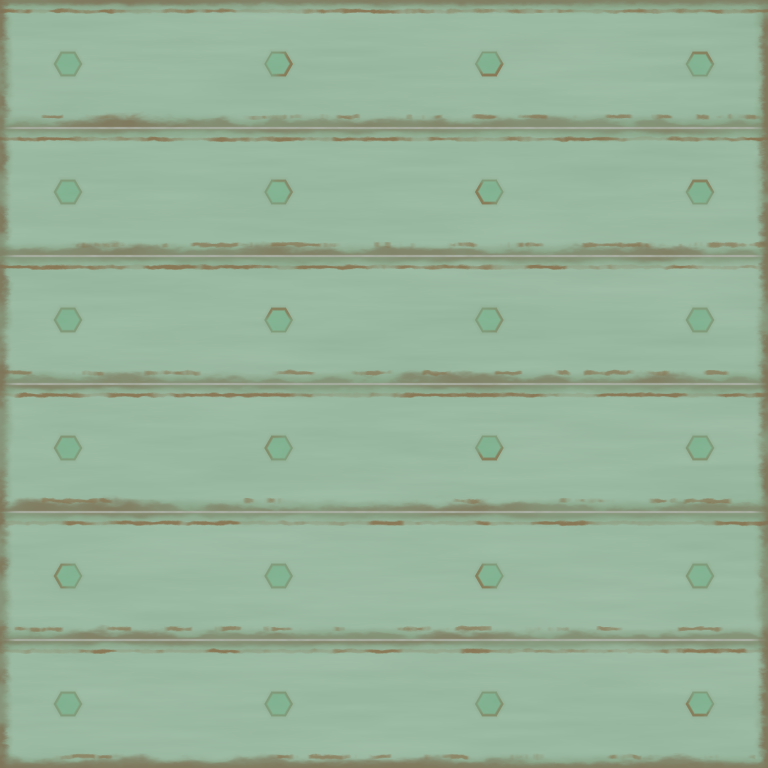
This texture is drawn by a three.js fragment shader. Its source:

```glsl
varying vec2 vUv;

float hash(vec2 p) {
  p = fract(p * vec2(0.1031, 0.1137));
  p += dot(p, p.yx + 33.33);
  return fract((p.x + p.y) * p.x * 41.7);
}

float noise(vec2 p) {
  vec2 i = floor(p), f = fract(p);
  f = f * f * (3.0 - 2.0 * f);
  return mix(mix(hash(i), hash(i + vec2(1.0, 0.0)), f.x),
             mix(hash(i + vec2(0.0, 1.0)), hash(i + vec2(1.0)), f.x), f.y);
}

float fbm(vec2 p) {
  float sum = 0.0, amp = 0.53;
  for (int i = 0; i < 4; i++) {
    sum += amp * noise(p);
    p = p * 2.03 + 17.3;
    amp *= 0.5;
  }
  return sum;
}

// Hexagon with flat top and bottom, sized by its apothem
float hexagon(vec2 p, float apothem) {
  p = abs(p);
  return max(p.y, p.x * 0.866 + p.y * 0.5) - apothem;
}

void main() {
  vec2 uv = vUv;
  float row = floor(uv.y * 6.0);
  float above = fract(uv.y * 6.0) / 6.0;
  float below = 1.0 / 6.0 - above;
  float side = min(uv.x, 1.0 - uv.x);
  float outer = min(uv.y, 1.0 - uv.y);

  vec3 paint = vec3(0.605, 0.727, 0.632);
  vec3 grime = vec3(0.50, 0.59, 0.47);
  vec3 rust = vec3(0.495, 0.455, 0.35);
  vec3 orangeRust = vec3(0.53, 0.43, 0.29);

  // Paint with faint horizontal brushing
  float brushed = fbm(uv * vec2(9.0, 90.0) + 5.0);
  float cloudy = fbm(uv * vec2(4.0, 14.0) + 31.0);
  vec3 color = paint + (brushed - 0.5) * 0.035 + (cloudy - 0.5) * vec3(0.04, 0.02, 0.035);

  // Soft grime along plank and sheet edges
  float grain = fbm(uv * vec2(90.0, 180.0));
  float smudge = fbm(uv * vec2(28.0, 70.0) + 8.0);
  float edge = min(above, below);
  float grimeMask = 1.0 - smoothstep(0.002, 0.019, edge + (smudge - 0.5) * 0.009);
  color = mix(color, grime, grimeMask * 0.72);
  float sideMask = 1.0 - smoothstep(0.001, 0.019, side + (smudge - 0.5) * 0.012);
  color = mix(color, grime, sideMask * 0.65);

  // Rust creeping up from each seam, strongest near the left
  float patchX = (uv.x - 0.19) / 0.12;
  float wear = fbm(vec2(uv.x * 8.0, row * 7.3 + 2.0)) * 0.7
             + noise(vec2(uv.x * 5.0, 4.7)) * 0.25 + exp(-patchX * patchX) * 0.25;
  wear = smoothstep(0.3, 0.85, wear);
  float reach = 0.005 + 0.015 * wear;
  float creep = 1.0 - smoothstep(reach * 0.35, reach + 0.003, above + (smudge - 0.5) * 0.022);
  color = mix(color, rust, creep * (0.3 + 0.65 * wear));
  float drip = 1.0 - smoothstep(0.002, 0.009, below + (smudge - 0.5) * 0.008);
  color = mix(color, rust, drip * (0.15 + 0.65 * wear));

  // Broken thin rust lines on both plank bevels
  float chips = smoothstep(0.38, 0.62, fbm(vec2(uv.x * 24.0, row * 9.1 + 40.0)));
  float topLine = 1.0 - smoothstep(0.0008, 0.0036, abs(below - 0.0145 + (grain - 0.5) * 0.004));
  color = mix(color, orangeRust, topLine * (0.2 + 0.65 * chips));
  float flakes = smoothstep(0.48, 0.66, fbm(vec2(uv.x * 30.0, row * 5.7 + 70.0)));
  float bottomLine = 1.0 - smoothstep(0.0008, 0.0038, abs(above - 0.0145 + (grain - 0.5) * 0.005));
  color = mix(color, orangeRust, bottomLine * flakes * 0.65);

  // Rusty outer border
  float sideWear = smoothstep(0.35, 0.65, fbm(uv * vec2(20.0, 24.0) + 60.0));
  float sideRust = 1.0 - smoothstep(0.001, 0.013, side + (grain - 0.5) * 0.012);
  color = mix(color, rust, sideRust * (0.3 + 0.6 * sideWear));
  float borderRust = 1.0 - smoothstep(0.001, 0.009, outer + (grain - 0.5) * 0.006);
  color = mix(color, rust, borderRust * 0.6);

  // Pale seam between planks
  float seam = 1.0 - smoothstep(0.0007, 0.0023, edge);
  seam *= smoothstep(0.02, 0.04, outer) * smoothstep(0.0, 0.025, side);
  color = mix(color, vec3(0.68, 0.70, 0.66), seam * (0.65 + 0.3 * grain));

  // Four hexagonal bolts on each plank
  float column = clamp(floor((uv.x - 0.0885) / 0.2743 + 0.5), 0.0, 3.0);
  vec2 bolt = uv - vec2(0.0885 + column * 0.2743, (row + 0.5) / 6.0);
  vec2 seed = vec2(column * 13.0 + 3.0, row * 19.0 + 7.0);
  float angle = hash(seed) * 6.2832;
  float corrosion = smoothstep(0.15, 0.9, hash(seed + 51.0));
  float facing = dot(normalize(bolt + 0.00001), vec2(cos(angle), sin(angle)));

  float rim = hexagon(bolt, 0.0162);
  float cap = hexagon(bolt - vec2(cos(angle), sin(angle)) * -0.0008 * corrosion, 0.0132);
  float shadow = (1.0 - smoothstep(0.0, 0.005, rim)) * 0.15;
  color = mix(color, grime, shadow);
  float rimMask = 1.0 - smoothstep(-0.0009, 0.0009, rim);
  float rimRust = smoothstep(-0.3, 0.8, facing + (grain - 0.5) * 0.8) * corrosion;
  vec3 rimColor = mix(vec3(0.49, 0.62, 0.49), orangeRust, 0.12 + 0.75 * rimRust);
  color = mix(color, rimColor, rimMask * 0.9);
  vec3 capColor = vec3(0.51, 0.70, 0.57) + (smudge - 0.5) * 0.025;
  color = mix(color, capColor, 1.0 - smoothstep(-0.0014, 0.0014, cap));

  gl_FragColor = vec4(color, 1.0);
}
```
